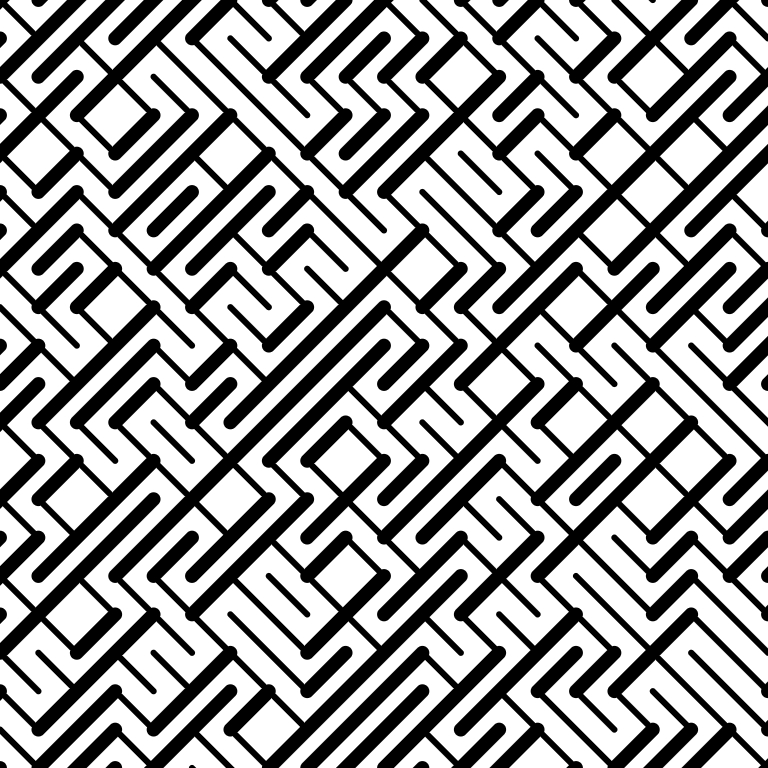
Write a Shadertoy shader that draws this pattern.

```glsl
float hash(vec2 cell) {
    vec3 p = fract(cell.xyx * vec3(0.1031, 0.1030, 0.0973));
    p += dot(p, p.yzx + 33.33);
    return fract((p.x + p.y) * p.z);
}

float segmentDistance(vec2 p, vec2 a, vec2 b) {
    vec2 ab = b - a;
    float t = clamp(dot(p - a, ab) / dot(ab, ab), 0.0, 1.0);
    return length(p - a - ab * t);
}

// Each cell holds one round-capped diagonal: thick rising or thin falling
float diagonalStroke(vec2 p, vec2 cell) {
    vec2 local = p - cell;
    bool rising = hash(cell + 17.0) < 0.53;
    return rising ? segmentDistance(local, vec2(0.0), vec2(1.0)) - 0.18
                  : segmentDistance(local, vec2(0.0, 1.0), vec2(1.0, 0.0)) - 0.08;
}

void mainImage(out vec4 fragColor, in vec2 fragCoord) {
    float cellSize = min(iResolution.x, iResolution.y) / 20.0;
    vec2 p = fragCoord / cellSize;
    vec2 cell = floor(p);

    // Neighbours are included because round caps cross cell borders
    float dist = 1.0;
    for (int y = -1; y <= 1; y++) {
        for (int x = -1; x <= 1; x++) {
            dist = min(dist, diagonalStroke(p, cell + vec2(x, y)));
        }
    }

    // One-pixel edge smoothing
    float ink = clamp(0.5 - dist * cellSize, 0.0, 1.0);
    vec3 paper = vec3(1.0);
    vec3 black = vec3(0.0);
    fragColor = vec4(mix(paper, black, ink), 1.0);
}
```
